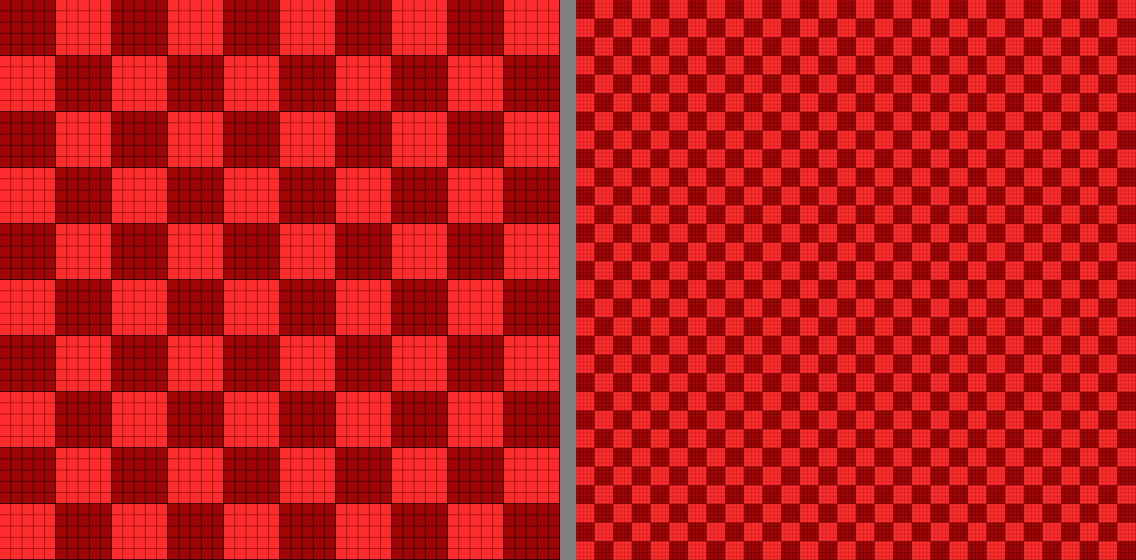
Left, the tile; right, the same tile 3 across and 3 down.
This pattern is drawn by a WebGL 2 fragment shader. Its source:

```glsl
#version 300 es
precision highp float;

uniform vec2 u_resolution;
out vec4 fragColor;

#define CHECKERS 10.0        // squares across and down, even so that it tiles
#define CELLS 5.0            // fine cells per square
#define LINE_WIDTH 0.0013    // as a share of the canvas
#define BRIGHT_RED vec3(0.995, 0.172, 0.172)
#define DARK_RED vec3(0.63, 0.016, 0.016)
#define BRIGHT_COLUMN_LINE vec3(0.45, 0.08, 0.08)
#define BRIGHT_ROW_LINE vec3(0.65, 0.03, 0.03)
#define DARK_COLUMN_LINE vec3(0.09, 0.0, 0.0)
#define DARK_ROW_LINE vec3(0.25, 0.0, 0.0)
#define BORDER_LINE vec3(0.04, 0.0, 0.0)

// Smooth square wave per axis: +1 on even squares, -1 on odd ones
vec2 squareWave(vec2 uv, vec2 pixel) {
    vec2 edgeDistance = 0.5 - abs(mod(uv * CHECKERS + 0.5, 2.0) - 1.0);
    return clamp(2.0 * edgeDistance / (CHECKERS * pixel), -1.0, 1.0);
}

// Share of the pixel that a line covers, given the distance to its centre
vec2 lineCoverage(vec2 centreDistance, vec2 pixel) {
    vec2 overlap = 0.5 * (LINE_WIDTH + pixel) - abs(centreDistance);
    return clamp(overlap, vec2(0.0), min(vec2(LINE_WIDTH), pixel)) / pixel;
}

void main() {
    vec2 pixel = 1.0 / u_resolution;
    vec2 uv = gl_FragCoord.xy * pixel;

    // Checkerboard
    vec2 wave = squareWave(uv, pixel);
    float bright = 0.5 + 0.5 * wave.x * wave.y;
    vec3 color = mix(DARK_RED, BRIGHT_RED, bright);

    // Fine grid: lines end each cell on its right and start it at the bottom
    float lineCount = CHECKERS * CELLS;
    vec2 grid = (uv + 0.5 * LINE_WIDTH * vec2(1.0, -1.0)) * lineCount;
    vec2 lineIndex = floor(grid + 0.5);
    vec2 coverage = lineCoverage((grid - lineIndex) / lineCount, pixel);

    // Every line between two squares is a border
    vec2 border = 1.0 - step(0.5, mod(lineIndex + 0.25, CELLS));
    vec3 rowLine = mix(DARK_ROW_LINE, BRIGHT_ROW_LINE, bright);
    vec3 columnLine = mix(DARK_COLUMN_LINE, BRIGHT_COLUMN_LINE, bright);
    rowLine = mix(rowLine, BORDER_LINE, border.y);
    columnLine = mix(columnLine, BORDER_LINE, border.x);

    // Columns lie over rows, but borders stay unbroken
    color = mix(color, rowLine, coverage.y);
    color = mix(color, min(columnLine, mix(columnLine, rowLine, coverage.y)), coverage.x);

    fragColor = vec4(color, 1.0);
}
```
